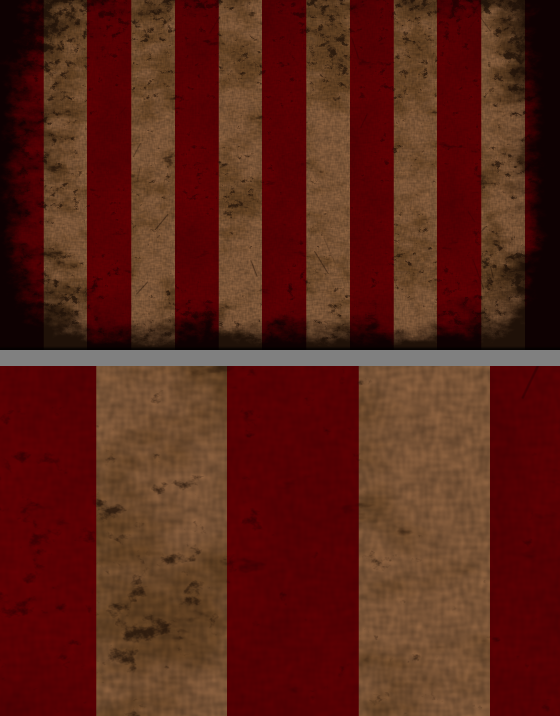
Top, the full canvas; bottom, a detail of the centre.
Reproduce this pattern procedurally as a WebGL 1 fragment shader.

```glsl
precision highp float;
// Worn vertical stripes, alternating deep red and tan, starting with red.
// Stripes repeat by mod; layered gradient noise adds mottling, pitted grime
// and ragged soot along the borders, and a hashed loop adds fine scratches.
uniform vec2 u_resolution;

#define STRIPE_WIDTH 0.125
#define RED vec3(0.335, 0.0, 0.012)
#define TAN_LIGHT vec3(0.475, 0.33, 0.215)
#define TAN_AGED vec3(0.37, 0.245, 0.13)
#define SOOT_RED vec3(0.055, 0.004, 0.006)
#define SOOT_TAN vec3(0.12, 0.065, 0.03)
#define SOOT_RAGGED 0.9
#define PITTING 0.75
#define GRAIN 0.16
#define SCRATCHES 26
#define SCRATCH_WIDTH 0.0011

float hash(vec2 p) {
  return fract(sin(dot(p, vec2(127.1, 311.7))) * 43758.55);
}

float cornerRamp(vec2 cell, vec2 corner, vec2 f) {
  float angle = 6.2832 * hash(cell + corner);
  return dot(vec2(cos(angle), sin(angle)), f - corner);
}

float gradientNoise(vec2 p) {
  vec2 cell = floor(p), f = fract(p);
  vec2 s = f * f * f * (f * (f * 6.0 - 15.0) + 10.0);
  float low = mix(cornerRamp(cell, vec2(0, 0), f), cornerRamp(cell, vec2(1, 0), f), s.x);
  float high = mix(cornerRamp(cell, vec2(0, 1), f), cornerRamp(cell, vec2(1, 1), f), s.x);
  return mix(low, high, s.y);
}

float fbm(vec2 p) {
  float sum = 0.0, amplitude = 0.6;
  for (int i = 0; i < 5; i++) {
    sum += amplitude * gradientNoise(p);
    p = mat2(1.9, 0.4, -0.4, 1.9) * p + 17.3;
    amplitude *= 0.58;
  }
  return sum;
}

float segmentDistance(vec2 p, vec2 a, vec2 b) {
  vec2 ab = b - a;
  return length(p - a - ab * clamp(dot(p - a, ab) / dot(ab, ab), 0.0, 1.0));
}

// Short, mostly upright scratches scattered over the cloth
float scratches(vec2 p, float aspect, float pixel) {
  float marks = 0.0;
  for (int i = 0; i < SCRATCHES; i++) {
    float id = float(i);
    vec2 start = vec2(hash(vec2(id, 1.0)) * aspect, hash(vec2(id, 2.0)));
    float angle = 1.57 + 1.6 * (hash(vec2(id, 3.0)) - 0.5);
    float span = mix(0.02, 0.09, hash(vec2(id, 4.0)));
    float d = segmentDistance(p, start, start + span * vec2(cos(angle), sin(angle)));
    float line = 1.0 - smoothstep(SCRATCH_WIDTH - pixel, SCRATCH_WIDTH + pixel, d);
    marks = max(marks, line * mix(0.2, 0.65, hash(vec2(id, 5.0))));
  }
  return marks;
}

// Darkness that gathers at the four borders, strongest right and below
float borderSoot(vec2 p, float aspect) {
  return 1.1 * exp(-p.x / 0.1) + 1.6 * exp((p.x - aspect) / 0.09)
       + 1.3 * exp(-p.y / 0.07) + 0.42 * exp((p.y - 1.0) / 0.13);
}

void main() {
  vec2 p = gl_FragCoord.xy / u_resolution.y;
  float aspect = u_resolution.x / u_resolution.y;
  float pixel = 1.0 / u_resolution.y;

  // Stripe mask: 0 on red, 1 on tan
  float edge = abs(mod(p.x, 2.0 * STRIPE_WIDTH) - 1.5 * STRIPE_WIDTH) - 0.5 * STRIPE_WIDTH;
  float tan_mask = clamp(0.5 - edge / pixel, 0.0, 1.0);

  // Noise layers, from broad patches to fine weave
  float patches = fbm(p * vec2(5.0, 4.0) + 3.7);
  float smears = fbm(p * vec2(9.0, 20.0) + 41.0);
  float pits = fbm(p * vec2(34.0, 42.0) + 9.2);
  float weave = gradientNoise(p * vec2(70.0, 190.0)) + gradientNoise(p * vec2(210.0, 80.0));

  // Aged cloth, more yellowed toward the top
  float age = smoothstep(-0.15, 0.5, patches + 0.7 * smears + 0.35 * smoothstep(0.55, 1.0, p.y));
  vec3 cloth = mix(RED * (1.0 + 0.25 * patches), mix(TAN_LIGHT, TAN_AGED, age), tan_mask);
  cloth *= 1.0 + GRAIN * mix(0.5, 1.0, tan_mask) * (weave + pits);

  // Ragged border soot, pitted grime and dark smears
  float border = borderSoot(p, aspect);
  float soot = smoothstep(0.2, 1.0, border + SOOT_RAGGED * (0.55 * patches + 0.45 * smears + 0.3 * pits));
  float grimy = patches + 0.5 * border + 0.3 * smoothstep(0.65, 0.95, p.y);
  float pitted = smoothstep(0.28, 0.6, pits + 0.55 * grimy) * PITTING;
  float smeared = 0.6 * smoothstep(0.3, 0.52, smears + 0.2 * pits);
  float wear = max(pitted, smeared) * mix(0.55, 1.0, tan_mask);
  wear = max(wear, scratches(p, aspect, pixel) * mix(0.5, 1.0, tan_mask));

  vec3 soot_color = mix(SOOT_RED, SOOT_TAN, tan_mask);
  vec3 color = mix(cloth, soot_color, 1.0 - (1.0 - wear) * (1.0 - soot));

  // Thin black hem at the very bottom
  color *= mix(0.25, 1.0, smoothstep(0.002, 0.012, p.y));
  gl_FragColor = vec4(color, 1.0);
}
```
